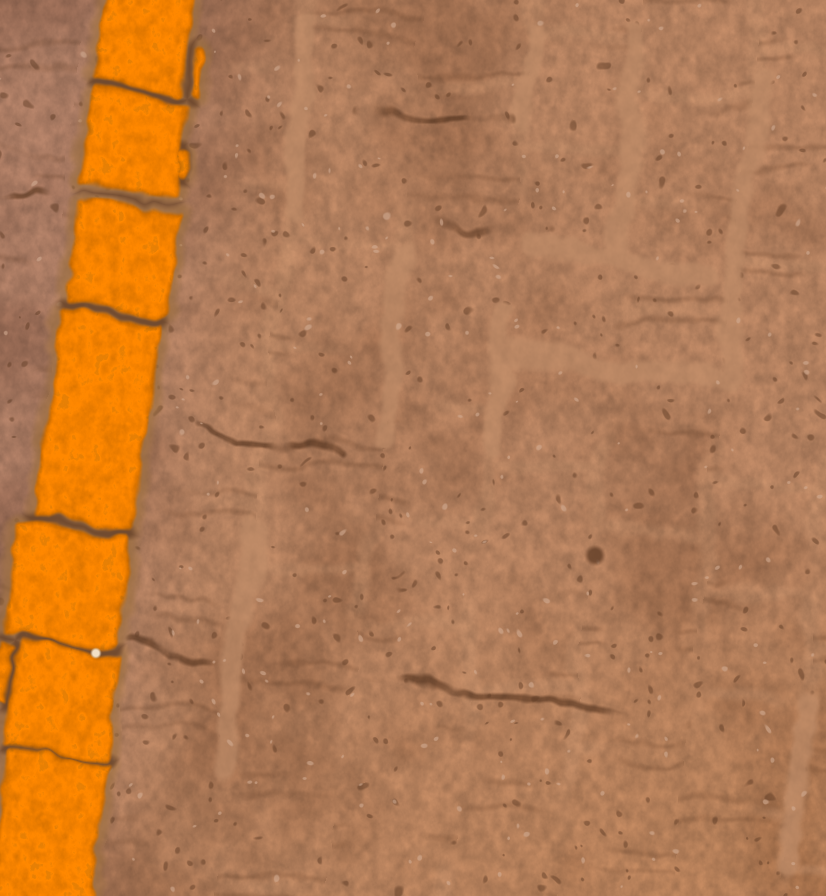
Write a Shadertoy shader that draws this texture.

```glsl
#define STONE_DARK vec3(0.62, 0.43, 0.31)
#define STONE_LIGHT vec3(0.70, 0.50, 0.37)
#define MORTAR vec3(0.74, 0.54, 0.40)
#define CRACK vec3(0.38, 0.24, 0.15)
#define PAINT vec3(0.98, 0.52, 0.0)
#define TILT 0.13
#define WOBBLE 0.018
#define GRAIN 0.15

// Painted blocks: centre, half size; y runs downwards
const vec4 blocks[10] = vec4[](
    vec4(.159, .036, .050, .062), vec4(.149, .159, .054, .056),
    vec4(.139, .288, .058, .060), vec4(.110, .470, .057, .118),
    vec4(.074, .654, .065, .063), vec4(.070, .782, .058, .060),
    vec4(.054, .942, .056, .100), vec4(.218, .080, .005, .026),
    vec4(.202, .183, .006, .016), vec4(.003, .750, .009, .032));

// Strong mortar seams and cracks: start, end
const vec4 seams[12] = vec4[](
    vec4(.345, .02, .325, .235), vec4(.598, .04, .585, .13),
    vec4(.710, .03, .690, .290), vec4(.850, .09, .826, .26),
    vec4(.826, .26, .815, .415), vec4(.600, .276, .690, .292),
    vec4(.690, .292, .790, .315), vec4(.447, .28, .422, .49),
    vec4(.563, .35, .550, .500), vec4(.563, .395, .810, .424),
    vec4(.285, .59, .250, .855), vec4(.900, .78, .885, .97));
const vec4 cracks[9] = vec4[](
    vec4(.215, .479, .267, .497), vec4(.267, .497, .320, .490),
    vec4(.320, .490, .378, .512), vec4(.405, .752, .540, .771),
    vec4(.540, .771, .770, .810), vec4(.395, .125, .575, .132),
    vec4(.480, .247, .625, .262), vec4(.143, .718, .247, .742),
    vec4(.0, .215, .09, .215));

float hash(vec2 p) {
    vec3 h = fract(p.xyx * vec3(.1031, .1030, .0973));
    h += dot(h, h.yzx + 33.33);
    return fract((h.x + h.y) * h.z);
}

float noise(vec2 p) {
    vec2 i = floor(p), f = fract(p);
    f = f * f * (3.0 - 2.0 * f);
    return mix(mix(hash(i), hash(i + vec2(1, 0)), f.x),
               mix(hash(i + vec2(0, 1)), hash(i + vec2(1, 1)), f.x), f.y);
}

float fbm(vec2 p) {
    float sum = 0.0, amp = 0.5;
    for (int i = 0; i < 4; i++) {
        sum += amp * noise(p);
        p = mat2(1.6, 1.2, -1.2, 1.6) * p + 17.0;
        amp *= 0.5;
    }
    return sum;
}

float segment(vec2 p, vec4 s) {
    vec2 a = p - s.xy, b = s.zw - s.xy;
    return length(a - b * clamp(dot(a, b) / dot(b, b), 0.0, 1.0));
}

float block(vec2 p, vec4 b) {
    vec2 d = p - b.xy;
    vec2 q = vec2(d.x + TILT * d.y, d.y - TILT * d.x);
    q.y -= 0.004 * sin(q.x * 50.0);
    vec2 e = abs(q) - b.zw + 0.004;
    return length(max(e, 0.0)) + min(max(e.x, e.y), 0.0) - 0.004;
}

// Scattered chips, one candidate per cell
float chips(vec2 p, float cells, float chance) {
    vec2 id = floor(p * cells), f = fract(p * cells);
    vec2 centre = 0.3 + 0.4 * vec2(hash(id + 5.0), hash(id + 23.0));
    float r = 0.12 + 0.16 * hash(id + 41.0);
    return smoothstep(r + 0.1, r - 0.1, length(f - centre)) * step(hash(id + 71.0), chance);
}

void mainImage(out vec4 fragColor, in vec2 fragCoord) {
    vec2 p = vec2(fragCoord.x, iResolution.y - fragCoord.y) / iResolution.y;
    float aa = 1.0 / iResolution.y;
    vec2 warp = vec2(noise(p * 19.0), noise(p * 19.0 + 50.0)) - 0.5;
    vec2 rough = vec2(noise(p * 75.0 + 9.0), noise(p * 75.0 + 90.0)) - 0.5;
    vec2 w = p + WOBBLE * warp + 0.005 * rough;
    float broad = fbm(p * 8.0), fine = fbm(p * vec2(110.0, 90.0));

    // Stone: cooler on the left, warmer low on the right
    vec3 col = mix(STONE_DARK, STONE_LIGHT, smoothstep(0.25, 0.65, broad + 0.18 * p.x));
    col += vec3(-.035, -.02, .015) * smoothstep(0.4, 0.1, p.x + 0.2 * p.y);
    col += vec3(.01, -.005, -.03) * smoothstep(0.5, 1.0, p.y) * p.x;

    // Faint leaning grid of worn paving joints
    float column = (w.x + 0.1 * w.y - 0.345) / 0.126;
    float row = (w.y - 0.06 * w.x) / 0.122 + 0.5 * mod(floor(column), 2.0);
    vec2 joint = abs(fract(vec2(column, row) + 0.5) - 0.5) * 0.124;
    float worn = smoothstep(0.35, 0.7, noise(p * 11.0 + 30.0));
    float grid = smoothstep(0.015, 0.004, min(joint.x, joint.y + 0.003));
    col = mix(col, MORTAR, 0.45 * grid * worn * smoothstep(0.22, 0.3, p.x));
    float shade = smoothstep(0.006, 0.0, abs(joint.y - 0.012));
    col = mix(col, CRACK, 0.22 * shade * smoothstep(0.5, 0.75, noise(p * 14.0)));

    // Raised mortar and dark broken cracks
    float seam = 1.0, crack = 1.0;
    for (int i = 0; i < 12; i++) seam = min(seam, segment(w, seams[i]));
    for (int i = 0; i < 9; i++) crack = min(crack, segment(w, cracks[i]));
    float mortar = smoothstep(0.016, 0.007, seam);
    col = mix(col, MORTAR, 0.75 * mortar);
    float broken = smoothstep(0.2, 0.65, noise(p * 32.0));
    col = mix(col, CRACK, 0.75 * broken * smoothstep(0.006, 0.001, crack));

    // Grain, pits and pale chips
    col *= 1.0 + GRAIN * (1.0 - 0.6 * mortar) * 2.0 * (fine - 0.47);
    col = mix(col, CRACK, 0.5 * (1.0 - mortar) * chips(w + 0.003 * rough, 75.0, 0.09));
    col = mix(col, vec3(.82, .67, .57), 0.6 * chips(w + 3.0, 95.0, 0.035));
    col = mix(col, CRACK, 0.8 * smoothstep(0.013, 0.006, length(p - vec2(.664, .620))));

    // Painted line: nearest two blocks give the fill and the gaps
    float near = 1.0, next = 1.0;
    vec2 edge = p + 0.009 * warp + 0.006 * rough;
    for (int i = 0; i < 10; i++) {
        float d = block(edge, blocks[i]);
        next = min(next, max(near, d));
        near = min(near, d);
    }
    col = mix(col, vec3(.62, .44, .25), 0.65 * smoothstep(0.016, 0.002, near));
    col = mix(col, CRACK, 0.75 * smoothstep(0.014, 0.004, next));
    vec3 paint = PAINT * (1.0 + 0.3 * (fine - 0.5));
    paint = mix(paint, vec3(.80, .46, .03), 0.6 * smoothstep(0.58, 0.75, fine));
    paint *= 1.0 - 0.16 * smoothstep(-0.007, 0.0, near);
    col = mix(col, paint, smoothstep(0.0015 + aa, -0.0015 - aa, near));
    col = mix(col, vec3(.95, .88, .78), smoothstep(0.007, 0.003, length(p - vec2(.107, .729))));

    fragColor = vec4(clamp(col, 0.0, 1.0), 1.0);
}
```
